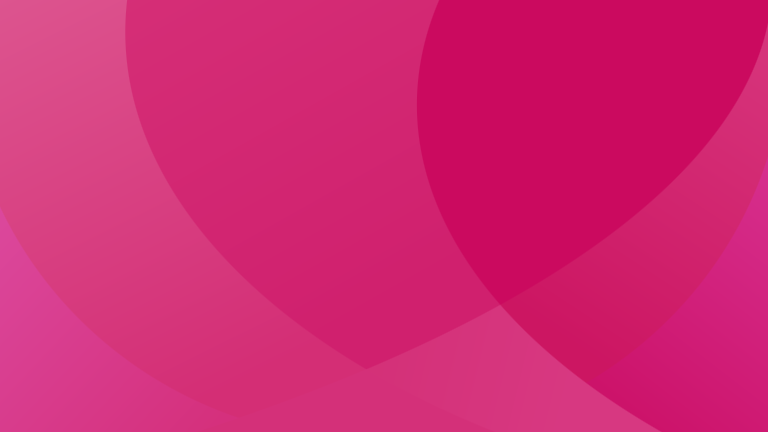
Reproduce this background procedurally as a WebGL 2 fragment shader.

```glsl
#version 300 es
precision highp float;

uniform vec2 u_resolution;
out vec4 outColor;

// Ellipses as (centre, radii), in canvas heights
#define BOWL      vec4( 0.866, 0.912, 0.954, 0.931)
#define BODY      vec4( 2.350, 0.926, 2.060, 1.141)
#define CORE      vec4( 3.215, 0.757, 2.250, 1.141)
#define SWEEP     vec4(-2.680, 1.046, 4.468, 1.468)
#define CORE_TINT vec3(0.795, 0.040, 0.373)
#define FOOT_TINT vec3(0.832, 0.190, 0.475)

// Antialiased coverage of an ellipse
float inside(vec2 p, vec4 ellipse) {
    float d = length((p - ellipse.xy) / ellipse.zw) - 1.0;
    return clamp(0.5 - d / fwidth(d), 0.0, 1.0);
}

// Linear gradient between two points
vec3 ramp(vec2 p, vec2 start, vec2 end, vec3 startTint, vec3 endTint) {
    vec2 axis = end - start;
    float t = dot(p - start, axis) / dot(axis, axis);
    return mix(startTint, endTint, clamp(t, 0.0, 1.0));
}

void main() {
    vec2 p = gl_FragCoord.xy / u_resolution.y;

    float bowl = inside(p, BOWL);
    float body = inside(p, BODY);
    float core = inside(p, CORE);
    float sweep = inside(p, SWEEP);

    // Fills above the diagonal sweep
    vec3 corner = ramp(p, vec2(0.0, 0.5), vec2(0.5, 0.03),
                       vec3(0.86, 0.28, 0.61), vec3(0.835, 0.19, 0.49));
    vec3 rim = ramp(p, vec2(0.0, 1.0), vec2(0.46, 0.07),
                    vec3(0.865, 0.33, 0.56), vec3(0.83, 0.18, 0.46));
    vec3 middle = ramp(p, vec2(0.3, 1.0), vec2(0.75, 0.2),
                       vec3(0.835, 0.18, 0.465), vec3(0.815, 0.125, 0.43));

    // Fills below the diagonal sweep
    vec3 strip = ramp(p, vec2(0.85, 0.13), vec2(1.3, 0.02),
                      vec3(0.83, 0.19, 0.47), vec3(0.845, 0.22, 0.505));
    vec3 flank = ramp(p, vec2(1.78, 0.86), vec2(1.34, 0.19),
                      vec3(0.84, 0.20, 0.48), vec3(0.80, 0.085, 0.385));
    vec3 outerFlank = ramp(p, vec2(1.78, 0.6), vec2(1.38, 0.08),
                           vec3(0.84, 0.18, 0.55), vec3(0.80, 0.07, 0.41));

    // Stack both halves, then join them along the sweep
    vec3 upper = mix(corner, rim, bowl);
    upper = mix(upper, middle, body);
    upper = mix(upper, CORE_TINT, core);

    vec3 lower = mix(FOOT_TINT, strip, body);
    lower = mix(lower, mix(outerFlank, flank, bowl), core);

    outColor = vec4(mix(lower, upper, sweep), 1.0);
}
```
